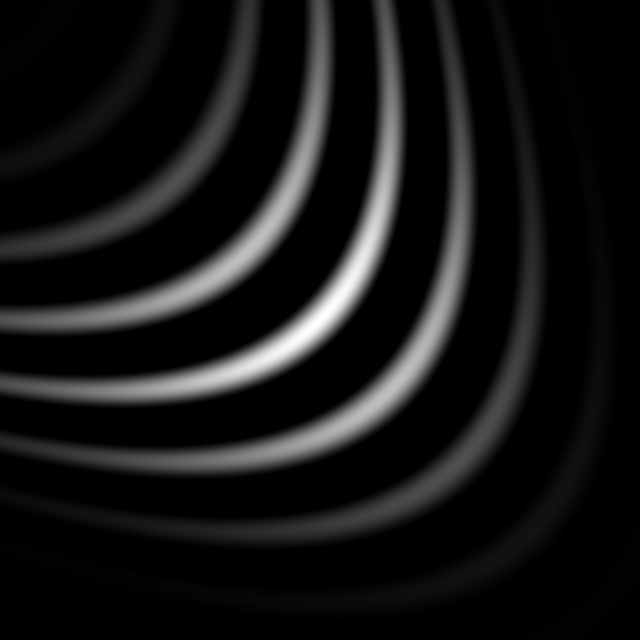
A three.js fragment shader for this background:

```glsl
// Soft white crests on black, bowed toward the lower right corner.
// A cosine wave runs along a diagonal axis bent into a parabola, and a
// Gaussian envelope in the bent coordinates fades it away from the centre.

varying vec2 vUv;

const float WAVE_NUMBER = 20.0;   // radians per unit along the axis
const float BEND = 0.79;          // parabolic sweep of the crests
const float CREST_POWER = 1.5;    // higher values give thinner crests
const float FADE_ALONG = 3.0;     // falloff from crest to crest
const float FADE_ACROSS = 1.7;    // falloff toward the crest tips
const vec3 BACKGROUND = vec3(0.0);
const vec3 CREST_COLOR = vec3(1.0);

// x runs to the lower right, y to the upper right
vec2 diagonalAxes(vec2 p) {
  return vec2(p.x - p.y, p.x + p.y) * inversesqrt(2.0);
}

// Positive half of the wave, eased at its feet
float crestProfile(float along) {
  return pow(max(cos(WAVE_NUMBER * along), 0.0), CREST_POWER);
}

float envelope(float along, float across) {
  return exp(-FADE_ALONG * along * along - FADE_ACROSS * across * across);
}

void main() {
  vec2 axes = diagonalAxes(vUv * 2.0 - 1.0);

  // Bend the travel axis so equal phases lie on parabolas
  float along = axes.x + BEND * axes.y * axes.y;
  float light = crestProfile(along) * envelope(along, axes.y);

  gl_FragColor = vec4(mix(BACKGROUND, CREST_COLOR, light), 1.0);
}
```
